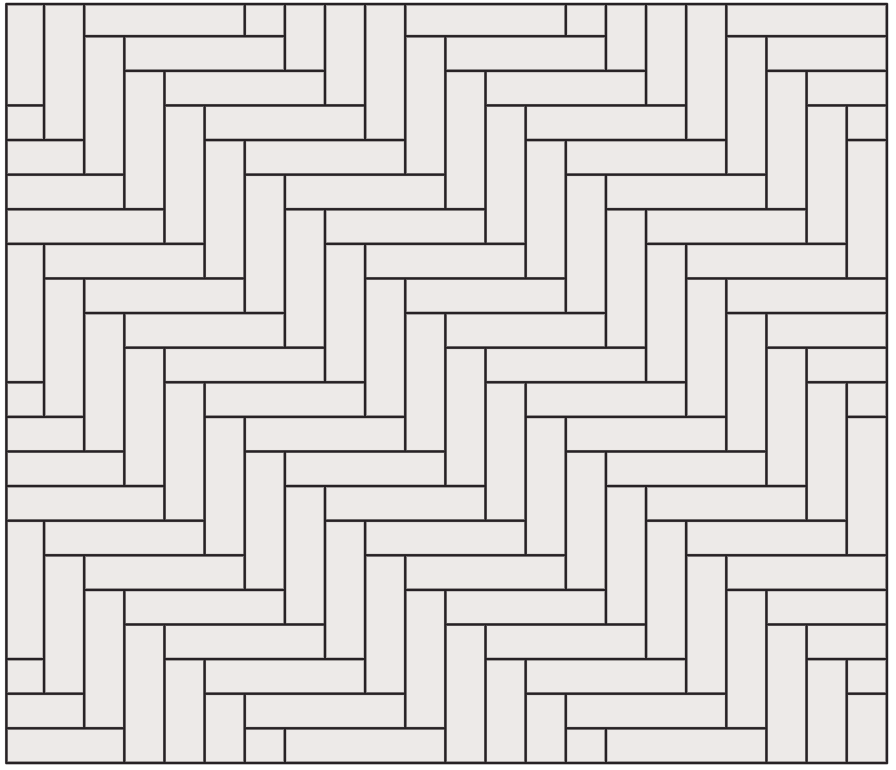
Reproduce this pattern procedurally as a Shadertoy shader.

```glsl
const float PLANK_CELLS = 4.0;                  // plank length in grid cells
const vec2 CELL = vec2(0.05212, 0.04494);       // grid pitch, canvas height = 1
const vec2 GRID_ORIGIN = vec2(0.0051, 0.0021);  // measured from the top left
const vec2 FRAME_MIN = vec2(0.0083, 0.0053);
const vec2 FRAME_MAX = vec2(1.1518, 0.9909);
const float LINE_HALF_WIDTH = 0.0017;

const vec3 PLANK_COLOR = vec3(0.930, 0.918, 0.908);
const vec3 LINE_COLOR = vec3(0.150, 0.130, 0.140);
const vec3 MARGIN_COLOR = vec3(1.0);

// Signed distance to a rectangle, negative inside
float rectDistance(vec2 p, vec2 center, vec2 halfSize) {
    vec2 q = abs(p - center) - halfSize;
    return length(max(q, 0.0)) + min(max(q.x, q.y), 0.0);
}

// Distance to the nearest plank edge in a stepped herringbone
float herringboneEdge(vec2 p, vec2 cellSize, float plankCells) {
    vec2 grid = p / cellSize;
    vec2 cell = floor(grid);
    vec2 local = grid - cell;

    // Each row shifts the sequence of lying and standing planks by one cell
    float period = 2.0 * plankCells;
    float phase = mod(cell.x - cell.y - 2.0 + 0.5, period) - 0.5;
    bool lying = phase < plankCells - 0.5;

    vec2 span = lying ? vec2(plankCells, 1.0) : vec2(1.0, plankCells);
    vec2 offset = lying ? vec2(phase, 0.0) : vec2(0.0, period - 1.0 - phase);
    vec2 inPlank = local + offset;
    vec2 edge = min(inPlank, span - inPlank) * cellSize;
    return min(edge.x, edge.y);
}

// Antialiased coverage of a line centred on distance zero
float lineMask(float dist, float halfWidth, float soft) {
    return 1.0 - smoothstep(halfWidth - soft, halfWidth + soft, abs(dist));
}

void mainImage(out vec4 fragColor, in vec2 fragCoord) {
    vec2 p = vec2(fragCoord.x, iResolution.y - fragCoord.y) / iResolution.y;
    float soft = 0.75 / iResolution.y;

    // Frame clips the planks and carries its own outline
    vec2 center = 0.5 * (FRAME_MIN + FRAME_MAX);
    float frame = rectDistance(p, center, 0.5 * (FRAME_MAX - FRAME_MIN));
    float inside = 1.0 - smoothstep(-soft, soft, frame);

    float joint = herringboneEdge(p - GRID_ORIGIN, CELL, PLANK_CELLS);
    float ink = max(inside * lineMask(joint, LINE_HALF_WIDTH, soft),
                    lineMask(frame, LINE_HALF_WIDTH, soft));

    vec3 color = mix(MARGIN_COLOR, PLANK_COLOR, inside);
    fragColor = vec4(mix(color, LINE_COLOR, ink), 1.0);
}
```
